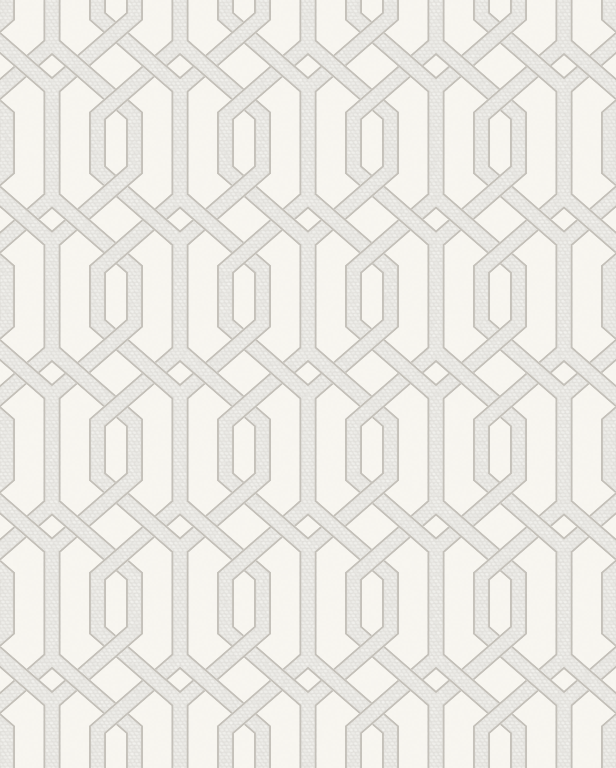
Reproduce this pattern procedurally as a Shadertoy shader.

```glsl
// Lengths are in tile widths
const float TILES_PER_HEIGHT = 6.0;
const float TILE_H = 1.199;
const vec2  CENTRE = vec2(0.5, 0.5143);   // a small diamond, as canvas fraction
const float SLOPE = 0.87;                 // steepness of the diagonals
const float CROSS_X = 0.198;              // crossing beside the small diamond
const float SIDE_X = 0.6445;              // upright side of the long hexagon
const float HALF_WIDTH = 0.067;
const float LINE_INSET = 0.008;
const float LINE_HALF = 0.0065;
const float HEM_WIDTH = 0.021;
const float SWAP_X = 0.355;               // between the two kinds of crossing
const vec2  STITCH = vec2(0.036, 0.027);
const float GRAIN_SIZE = 0.016;

const vec3 GROUND = vec3(0.970, 0.962, 0.940);
const vec3 FABRIC = vec3(0.918, 0.915, 0.900);
const vec3 SHADE  = vec3(0.850, 0.840, 0.820);
const vec3 LINE   = vec3(0.755, 0.740, 0.710);

float hash(vec2 p) {
    vec3 q = fract(p.xyx * vec3(0.1031, 0.1030, 0.0973));
    q += dot(q, q.yzx + 33.33);
    return fract((q.x + q.y) * q.z);
}

// Distance to a path that climbs a bar, slants right, then climbs a hexagon side
float strand(vec2 p) {
    float slant = (SLOPE * (p.x - CROSS_X) - p.y) / sqrt(1.0 + SLOPE * SLOPE);
    return abs(max(min(p.x, slant), p.x - SIDE_X));
}

// All rising strands in one tile, including those entering from its neighbours
float risingStrands(vec2 p) {
    vec2 next = vec2(1.0, 0.0);
    return min(min(strand(p), strand(p + next)),
               min(strand(-p), strand(-p + next)));
}

// Woven fabric tone: 0 in the thread gaps, 1 on the threads
float weave(vec2 p) {
    vec2 q = p / STITCH;
    float row = floor(q.y);
    q.x += 0.5 * mod(row, 2.0) + 0.25 * fract(q.y);
    vec2 cell = vec2(floor(q.x), row);
    vec2 f = abs(fract(q) - 0.5);
    float thread = 1.0 - smoothstep(0.15, 0.6, length(f));
    return thread * (0.7 + 0.6 * hash(cell));
}

// Lays one ribbon with a stitched border over the base colour
vec3 layRibbon(vec3 base, float d, float threads, float grain, float px) {
    float cover = 1.0 - smoothstep(-0.5 * px, 0.5 * px, d - HALF_WIDTH);
    float hem = smoothstep(HALF_WIDTH - HEM_WIDTH - px, HALF_WIDTH - LINE_INSET, d);
    float edge = abs(d - HALF_WIDTH + LINE_INSET) - LINE_HALF;
    float line = 1.0 - smoothstep(-0.5 * px, 0.5 * px, edge);
    vec3 cloth = mix(mix(FABRIC, SHADE, 0.42), FABRIC + 0.012, threads);
    cloth = mix(cloth, SHADE, 0.55 * hem);
    cloth = mix(cloth, LINE, line * (0.8 + 0.2 * grain));
    return mix(base, cloth + 0.018 * (grain - 0.5), cover);
}

void mainImage(out vec4 fragColor, in vec2 fragCoord) {
    float px = TILES_PER_HEIGHT / iResolution.y;
    vec2 p = (fragCoord - CENTRE * iResolution.xy) * px;
    vec2 tile = vec2(1.0, TILE_H);
    vec2 q = p - tile * floor(p / tile + 0.5);

    // Over and under alternate; the strands merge where they share a bar
    float rising = risingStrands(q);
    float falling = risingStrands(vec2(-q.x, q.y));
    bool risingOver = abs(q.x) > SWAP_X;
    float over = risingOver ? rising : falling;
    float under = risingOver ? falling : rising;
    float diamondTip = CROSS_X - HALF_WIDTH * sqrt(1.0 + SLOPE * SLOPE) / SLOPE;
    if (abs(q.x) < diamondTip) over = under = min(rising, falling);

    // Ground, then the two ribbon layers
    float grain = hash(floor(p / GRAIN_SIZE) + 500.0);
    float threads = weave(p + 20.0);
    vec3 color = GROUND + 0.006 * (grain - 0.5);
    color = layRibbon(color, under, threads, grain, px);
    color = layRibbon(color, over, threads, grain, px);
    fragColor = vec4(color, 1.0);
}
```
